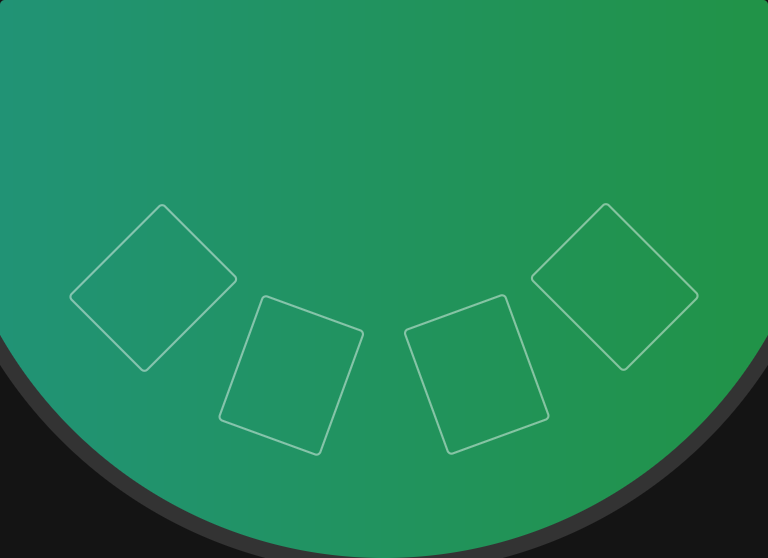
Reproduce this background procedurally as a Shadertoy shader.

```glsl
// A round green card table with a dark rail and four outlined card places.

// Signed distance to a box with rounded corners
float roundedBox(vec2 p, vec2 halfSize, float radius) {
    vec2 q = abs(p) - halfSize + radius;
    return length(max(q, 0.0)) + min(max(q.x, q.y), 0.0) - radius;
}

// Antialiased fill of a signed distance
float coverage(float dist) {
    return clamp(0.5 - dist * iResolution.y, 0.0, 1.0);
}

void mainImage(out vec4 fragColor, in vec2 fragCoord) {
    // Height spans 0..1, x is centred
    vec2 p = (fragCoord - vec2(0.5 * iResolution.x, 0.0)) / iResolution.y;
    float halfWidth = 0.5 * iResolution.x / iResolution.y;

    // Felt: horizontal gradient from teal to green
    vec3 felt = vec3(0.13, 0.577, mix(0.46, 0.28, fragCoord.x / iResolution.x));

    // Card places: two tilted outlines, mirrored about the centre
    vec2 mirrored = vec2(abs(p.x), p.y - 0.0009 * sign(p.x));
    float outline = 1e3;
    for (int i = 0; i < 2; i++) {
        float outer = float(i);
        float tilt = radians(mix(20.0, 45.0, outer));
        vec2 local = mirrored - mix(vec2(0.1662, 0.328), vec2(0.4135, 0.4848), outer);
        vec2 right = vec2(cos(tilt), sin(tilt));
        local = vec2(dot(local, right), dot(local, vec2(-right.y, right.x)));
        float card = roundedBox(local, vec2(0.0959, 0.1183), 0.0075);
        outline = min(outline, abs(card) - 0.0019);
    }
    felt = mix(felt, vec3(1.0), 0.45 * coverage(outline));

    // Floor, rail and felt, with slightly rounded top corners
    float table = length(p - vec2(0.0, 0.792));
    float frame = roundedBox(p, vec2(halfWidth, 1.0), 0.009);
    vec3 color = mix(vec3(0.08), vec3(0.2), coverage(max(table - 0.82, frame)));
    color = mix(color, felt, coverage(max(table - 0.792, frame)));

    fragColor = vec4(color, 1.0);
}
```
